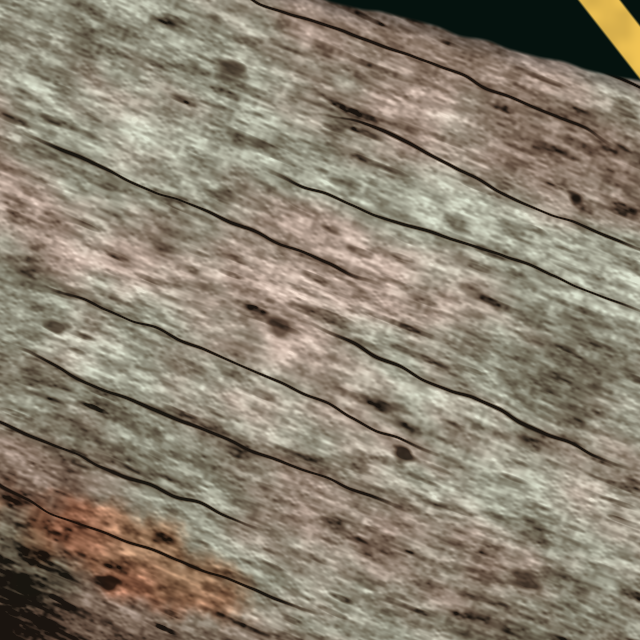
Reproduce this texture procedurally as a Shadertoy shader.

```glsl
// Weathered driftwood log lying diagonally before a dark backdrop with a yellow strap.
// Noise stretched along the grain gives fibres and mottling; loops add cracks and
// knot holes; the summed tone then picks a colour from a five-step wood ramp.

const vec3 DARK   = vec3(0.10, 0.08, 0.06);
const vec3 BROWN  = vec3(0.33, 0.27, 0.22);
const vec3 TAN    = vec3(0.47, 0.42, 0.36);
const vec3 GREY   = vec3(0.60, 0.56, 0.51);
const vec3 PALE   = vec3(0.76, 0.72, 0.67);
const vec3 BLEACH = vec3(0.92, 0.89, 0.84);
const vec3 BACKDROP = vec3(0.02, 0.07, 0.055);
const vec3 STRAP    = vec3(0.91, 0.74, 0.32);
const vec3 ROSE_TINT   = vec3(1.04, 0.98, 0.97);
const vec3 LICHEN_TINT = vec3(0.95, 1.01, 0.98);
const vec3 BARK_TINT   = vec3(1.10, 0.82, 0.68);

const float GRAIN_ANGLE = 0.39;
const float BASE_TONE = 2.8;      // position on the ramp, 0 dark to 5 bleached
const float MOTTLE = 3.2;
const float FIBRE = 1.7;
const float SPECKLE = 1.3;
const float DASH = 1.5;
const int CRACKS = 10;
const float CRACK_SPACING = 0.105;
const float CRACK_WIDTH = 0.0026;
const int KNOTS = 7;

float hash(vec2 p) {
    return fract(sin(dot(p, vec2(127.1, 311.7))) * 43758.5453);
}

float noise(vec2 p) {
    vec2 i = floor(p), f = fract(p);
    f = f * f * (3.0 - 2.0 * f);
    return mix(mix(hash(i), hash(i + vec2(1, 0)), f.x),
               mix(hash(i + vec2(0, 1)), hash(i + vec2(1, 1)), f.x), f.y);
}

float fbm(vec2 p) {
    float sum = 0.0, amp = 0.5;
    for (int i = 0; i < 4; i++) {
        sum += amp * noise(p);
        p = mat2(0.98, 0.17, -0.17, 0.98) * p * 2.03 + 17.3;
        amp *= 0.5;
    }
    return sum / 0.9375;
}

vec3 woodRamp(float t) {
    vec3 c = mix(DARK, BROWN, clamp(t, 0.0, 1.0));
    c = mix(c, TAN, clamp(t - 1.0, 0.0, 1.0));
    c = mix(c, GREY, clamp(t - 2.0, 0.0, 1.0));
    c = mix(c, PALE, clamp(t - 3.0, 0.0, 1.0));
    return mix(c, BLEACH, clamp(t - 4.0, 0.0, 1.0));
}

// Long wandering splits; g.x runs along the grain, g.y across it
float cracks(vec2 g) {
    float dark = 0.0;
    for (int i = 0; i < CRACKS; i++) {
        float id = float(i);
        float h = hash(vec2(id, 3.7)), k = hash(vec2(id, 9.1));
        float start = mix(-0.45, 0.25, h);
        float stop = start + mix(0.5, 1.0, k);
        float line = 0.2 + CRACK_SPACING * (id + 0.5 * k)
                   + 0.03 * (noise(vec2(g.x * 4.0, id * 7.0)) - 0.5)
                   + 0.007 * (noise(vec2(g.x * 24.0, id * 5.0)) - 0.5);
        float width = CRACK_WIDTH * (0.2 + 1.1 * noise(vec2(g.x * 11.0, id * 3.0)));
        float d = abs(g.y - line);
        float core = 1.0 - smoothstep(width * 0.4, width + 0.0022, d);
        float ends = smoothstep(start, start + 0.1, g.x) * (1.0 - smoothstep(stop - 0.1, stop, g.x));
        dark = max(dark, ends * (0.85 * core + 0.22 * exp(-d / 0.007)));
    }
    return min(dark, 1.0);
}

// Knot holes: ragged ellipses drawn out along the grain
float knots(vec2 uv, mat2 toGrain) {
    float dark = 0.0;
    for (int i = 0; i < KNOTS; i++) {
        float id = float(i);
        vec2 d = toGrain * (uv - fract(vec2(0.82, 0.09) + id * vec2(0.27, 0.40)));
        vec2 size = vec2(0.017, 0.009) * mix(0.6, 1.9, hash(vec2(id, 5.3)));
        float r = length(d / size) + 0.9 * (noise(d * vec2(60, 130) + id * 9.0) - 0.5);
        dark = max(dark, (1.0 - smoothstep(0.55, 1.5, r)) * mix(0.6, 1.0, hash(vec2(id, 2.9))));
    }
    return dark;
}

void mainImage(out vec4 fragColor, in vec2 fragCoord) {
    vec2 uv = fragCoord / iResolution.xy;
    float c = cos(GRAIN_ANGLE), s = sin(GRAIN_ANGLE);
    mat2 toGrain = mat2(c, s, -s, c);
    vec2 g = toGrain * uv;
    vec2 w = g + vec2(0.0, 0.016 * (noise(g * vec2(4, 8)) - 0.5));

    // Tone: round shading of the log, mottling, fibres and short dark dashes
    float tone = BASE_TONE + mix(-0.4, 0.25, smoothstep(0.05, 0.6, g.y));
    tone -= 1.7 * (1.0 - smoothstep(0.02, 0.24, g.y));
    tone += MOTTLE * (fbm(w * vec2(6, 13) + 4.0) - 0.5);
    tone += FIBRE * (noise(w * vec2(22, 105)) - 0.5);
    tone += FIBRE * (noise(w * vec2(48, 190) + 31.0) - 0.5);
    tone += SPECKLE * (noise(w * vec2(140, 260) + 7.0) - 0.5);
    tone -= DASH * smoothstep(0.66, 0.92, noise(w * vec2(17, 78) + 53.0));

    // Reddish bark remnant near the lower left
    float bark = length((g - vec2(0.12, 0.2)) / vec2(0.24, 0.075)) + 0.9 * (fbm(g * 22.0) - 0.5);
    bark = 1.0 - smoothstep(0.5, 1.1, bark);
    tone += bark * 2.2 * (noise(g * vec2(60, 75)) - 0.55);

    tone = mix(tone, 0.0, cracks(g));
    tone = mix(tone, 0.0, knots(uv, toGrain));
    vec3 color = woodRamp(tone);
    color *= mix(LICHEN_TINT, ROSE_TINT, smoothstep(0.3, 0.7, fbm(g * vec2(5, 8) + 71.0)));
    color *= mix(vec3(1), BARK_TINT, 0.8 * bark);

    // Backdrop and strap behind the upper edge of the log
    vec2 strapStart = vec2(0.936, 1.0), strapDir = normalize(vec2(0.09, -0.115));
    vec2 q = uv - strapStart;
    float across = abs(q.x * strapDir.y - q.y * strapDir.x);
    vec3 strap = STRAP * (0.92 + 0.12 * noise(uv * 40.0));
    vec3 behind = mix(strap, BACKDROP, smoothstep(0.023, 0.028, across));
    float edge = 1.14 - 0.27 * uv.x + 0.008 * (noise(vec2(uv.x * 25.0, 2.0)) - 0.5);
    color *= 1.0 - 0.3 * smoothstep(edge - 0.035, edge, uv.y);
    color = mix(color, behind, smoothstep(edge - 0.004, edge + 0.004, uv.y));

    fragColor = vec4(color, 1.0);
}
```
